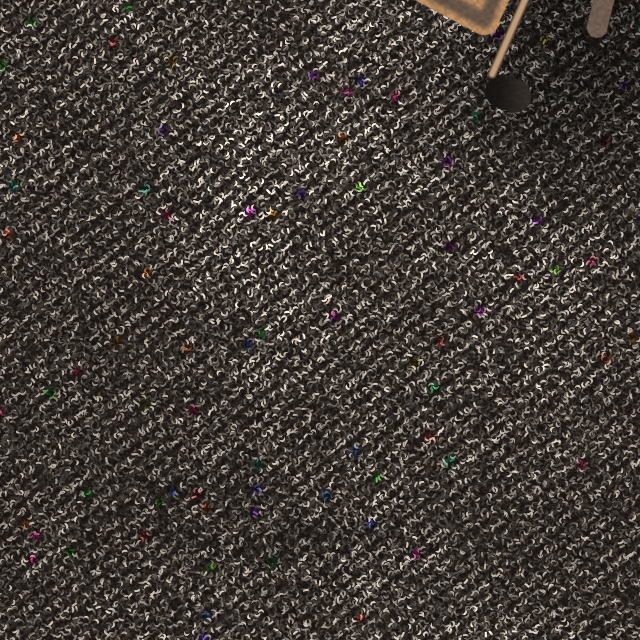
Give the GLSL for this texture, as a Shadertoy shader.

```glsl
// Dark ribbed carpet of curled loop yarn with stray coloured flecks, under a chair foot.

float hash(vec2 p) {
    vec3 q = fract(p.xyx * vec3(0.1031, 0.1030, 0.0973));
    q += dot(q, q.yzx + 33.33);
    return fract((q.x + q.y) * q.z);
}

float noise(vec2 p) {
    vec2 i = floor(p), f = fract(p);
    f = f * f * (3.0 - 2.0 * f);
    return mix(mix(hash(i), hash(i + vec2(1, 0)), f.x),
               mix(hash(i + vec2(0, 1)), hash(i + vec2(1, 1)), f.x), f.y);
}

float segment(vec2 p, vec2 a, vec2 b) {
    vec2 ab = b - a;
    return length(p - a - ab * clamp(dot(p - a, ab) / dot(ab, ab), 0.0, 1.0));
}

float fill(float d, float soft) {
    return 1.0 - smoothstep(-soft, soft, d);
}

// Brightest bent strand among the neighbouring cells
float strands(vec2 g, float soft) {
    vec2 cell = floor(g);
    float light = 0.0;
    for (int y = -1; y <= 1; y++)
    for (int x = -1; x <= 1; x++) {
        vec2 id = cell + vec2(x, y);
        vec2 q = g - id - vec2(hash(id + 3.1), hash(id + 17.7));
        float angle = 6.2832 * hash(id + 41.3);
        q = mat2(cos(angle), -sin(angle), sin(angle), cos(angle)) * q;
        q.y += (hash(id + 59.9) - 0.5) * 2.4 * q.x * q.x;
        float d = segment(q, vec2(-0.42, 0), vec2(0.42, 0)) - 0.25;
        light = max(light, fill(d, soft) * hash(id + 83.2));
    }
    return light;
}

vec3 carpet(vec2 p, float px) {
    // Ribs climb to the right: x runs along them, y across
    vec2 r = mat2(0.78, -0.626, 0.626, 0.78) * p;
    r.y += 0.004 * (noise(r * 9.0 + 20.0) - 0.5);
    float ridge = 0.5 - 0.5 * cos(6.2832 * 48.0 * r.y);
    float height = mix(0.48, 1.18, smoothstep(0.0, 0.8, ridge));

    // Loops over a darker, finer pile
    float pile = 0.30 * pow(noise(r * 290.0 + 60.0), 1.5);
    float loops = strands(r * 144.0 + 200.0, max(0.12, 100.0 * px));
    float v = max(pile, loops) * height;
    v *= 0.82 + 0.30 * noise(r * vec2(30.0, 48.0) + 90.0);

    // Broad wear and uneven light
    v *= 0.86 + 0.28 * noise(p * 5.0 + 7.0);
    v *= 0.93 + 0.17 * exp(-9.0 * dot(p - vec2(0.5, 0.75), p - vec2(0.5, 0.75)));
    vec3 col = mix(vec3(0.085, 0.068, 0.058), vec3(0.82, 0.77, 0.72), v);

    // Sparse tinted flecks
    vec2 f = r * 38.0 + 150.0, id = floor(f);
    float fleck = step(0.955, hash(id + 5.0)) * fill(length(fract(f) - 0.5) - 0.28, 0.22);
    vec3 tint = 0.82 + 0.38 * cos(6.2832 * (hash(id + 9.0) + vec3(0.0, 0.33, 0.67)));
    return col * mix(vec3(1.0), tint, fleck);
}

void mainImage(out vec4 fragColor, in vec2 fragCoord) {
    vec2 p = fragCoord / iResolution.y;
    float px = 1.0 / iResolution.y;
    vec3 col = carpet(p, px);

    // Soft shadow around the chair
    col *= 1.0 - 0.45 * exp(-25.0 * dot(p - vec2(0.91, 0.94), p - vec2(0.91, 0.94)));

    // Metal arms with a warm edge
    float grain = 0.9 + 0.2 * noise(p * 240.0);
    float arm = segment(p, vec2(0.65, 1.025), vec2(0.757, 0.968)) - 0.023;
    arm = min(arm, segment(p, vec2(0.757, 0.968), vec2(0.785, 1.03)) - 0.022);
    vec3 metal = mix(vec3(0.72, 0.54, 0.37), vec3(0.40, 0.33, 0.28),
                     smoothstep(0.004, 0.018, -arm));
    col = mix(col, metal * grain, fill(arm, px));
    float rear = segment(p, vec2(0.933, 0.957), vec2(0.951, 1.03)) - 0.016;
    col = mix(col, vec3(0.43, 0.36, 0.31) * grain, fill(rear, px));

    // Castor, then the thin stem above it
    float castor = segment(p, vec2(0.784, 0.857), vec2(0.804, 0.850)) - 0.026;
    vec3 rubber = mix(vec3(0.09, 0.08, 0.075), vec3(0.19, 0.17, 0.15),
                      smoothstep(0.77, 0.825, p.x));
    col = mix(col, rubber * grain, fill(castor, px));
    float stem = segment(p, vec2(0.769, 0.884), vec2(0.829, 1.02)) - 0.007;
    vec3 wood = mix(vec3(0.34, 0.25, 0.18), vec3(0.74, 0.61, 0.48),
                    smoothstep(0.0, 0.005, -stem));
    col = mix(col, wood, fill(stem, px));

    fragColor = vec4(col, 1.0);
}
```
